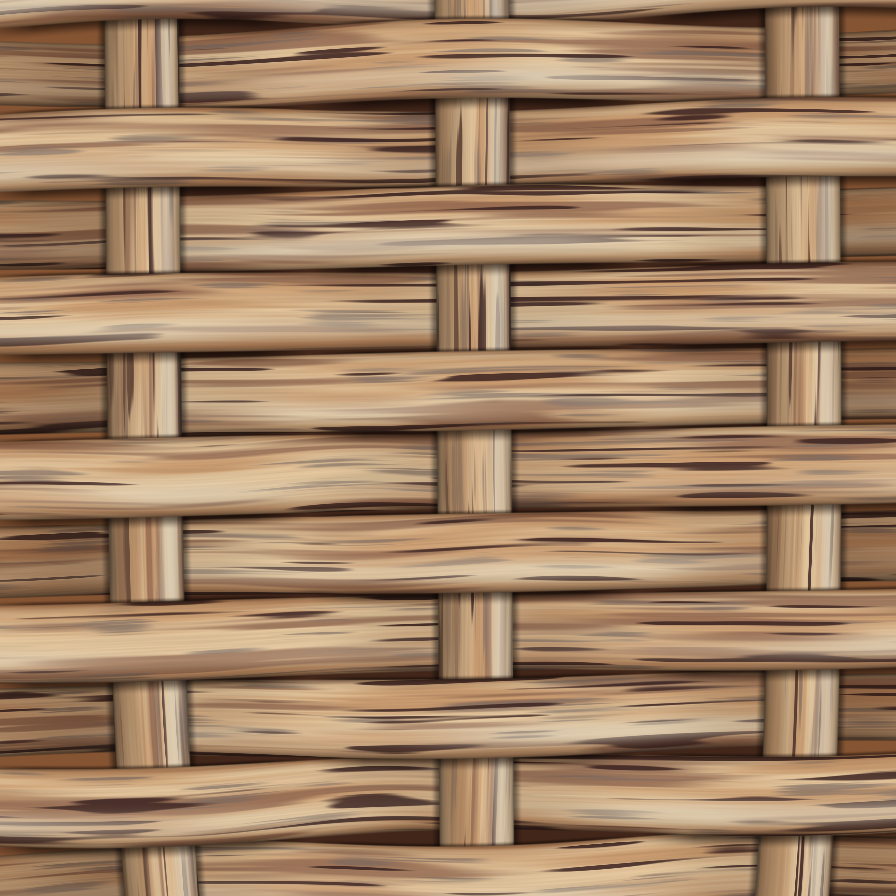
Write a Shadertoy shader that draws this texture.

```glsl
// Woven cane: streaked horizontal weavers passing over and under three upright stakes
const float PI = 3.14159265;
const float PITCH = 1.0 / 11.0;      // spacing of weaver rows
const float FIRST_ROW = 0.072;       // depth of row 0 below the top edge
const float STAKE_X = 0.161;         // first stake
const float STAKE_GAP = 0.3685;
const float STAKE_HALF = 0.0415;

const vec3 CREAM = vec3(0.83, 0.72, 0.57);
const vec3 TAN = vec3(0.74, 0.57, 0.41);
const vec3 BROWN = vec3(0.50, 0.34, 0.26);
const vec3 INK = vec3(0.22, 0.13, 0.12);
const vec3 SMOKE = vec3(0.45, 0.39, 0.36);
const vec3 SHEEN = vec3(0.83, 0.79, 0.71);
const vec3 GAP = vec3(0.26, 0.15, 0.10);
const vec3 BACKING = vec3(0.52, 0.33, 0.20);
const vec3 SHADE_TINT = vec3(1.05, 0.96, 0.90);

float hash(vec2 p) {
    vec3 q = fract(vec3(p.xyx) * 0.1031);
    q += dot(q, q.yzx + 33.33);
    return fract((q.x + q.y) * q.z);
}

float noise(vec2 p) {
    vec2 i = floor(p), f = fract(p);
    f = f * f * (3.0 - 2.0 * f);
    return mix(mix(hash(i), hash(i + vec2(1, 0)), f.x),
               mix(hash(i + vec2(0, 1)), hash(i + vec2(1, 1)), f.x), f.y);
}

// Cane surface: p.x runs along the fibre, p.y across it from -1 to 1
vec3 cane(vec2 p, float seed) {
    p.y += 0.25 * (noise(vec2(p.x * 5.0, seed * 7.3)) - 0.5);
    vec2 q = p + seed * vec2(3.17, 11.7) + 40.0;
    float tone = noise(q * vec2(5.0, 2.3));
    float grain = noise(q * vec2(7.0, 13.0));
    float fine = noise(q * vec2(12.0, 30.0));
    float stain = 0.65 * noise(q * vec2(4.5, 4.1) + 9.0) + 0.35 * grain;
    float mark = 0.72 * noise(q * vec2(7.0, 7.3) + 23.0) + 0.28 * grain;
    float haze = 0.75 * noise(q * vec2(9.0, 6.0) + 51.0) + 0.25 * fine;
    vec3 col = mix(TAN, CREAM, smoothstep(0.15, 0.7, tone * 0.7 + grain * 0.3));
    col *= 0.97 + 0.08 * fine;
    col = mix(col, BROWN, 0.7 * smoothstep(0.50, 0.74, stain));
    col = mix(col, SMOKE, 0.65 * smoothstep(0.64, 0.84, haze));
    return mix(col, INK, 0.85 * smoothstep(0.68, 0.78, mark));
}

// 1 beyond the outer stakes on the rows that pass behind them
float outerPart(float x, float row) {
    float phase = (x - STAKE_X) / STAKE_GAP;
    return mod(row + 1.0, 2.0) * (1.0 - step(0.0, phase) * step(phase, 2.0));
}

// Weaver geometry: x = offset from its axis, y = half height, z = crest (+1 front, -1 behind)
vec3 weaverShape(vec2 uv, float row) {
    float parity = 1.0 - 2.0 * mod(row, 2.0);
    float crest = -parity * cos(PI * (uv.x - STAKE_X) / STAKE_GAP);
    float axis = 1.0 - FIRST_ROW - row * PITCH;
    float spread = 2.0 * axis - 1.0;
    axis += 0.018 * (uv.x - 0.5) + 0.009 * spread * abs(spread) * crest;
    axis += 0.003 * (noise(vec2(uv.x * 3.0, row * 5.7 + 20.0)) - 0.5);
    float slim = outerPart(uv.x, row) * (0.03 + 0.07 * spread * spread);
    return vec3(uv.y - axis, PITCH * (0.476 + 0.012 * crest - slim), crest);
}

vec3 weaverColor(vec2 uv, float row, vec3 shape) {
    float v = shape.x / shape.y;
    vec3 col = cane(vec2(uv.x, v), row + 2.0);
    float glint = exp(-pow((v + 0.45) / 0.3, 2.0)) * noise(vec2(uv.x * 5.0, row * 3.1 + 9.0));
    col = mix(col, SHEEN, 0.7 * glint);
    float light = mix(0.80, 1.04, smoothstep(-1.0, -0.5, v)) * (1.0 - 0.45 * pow(abs(v), 10.0));
    float behind = smoothstep(0.0, -1.0, shape.z);
    light *= (1.0 - 0.10 * behind) * (1.0 - 0.24 * outerPart(uv.x, row));
    return col * light * mix(SHADE_TINT, vec3(1), smoothstep(0.75, 1.0, light));
}

// Stake colour with u across from -1 to 1; each visible piece has its own grain
vec3 stakeColor(float u, float y, float row, float index) {
    vec3 col = cane(vec2(y * 0.8, u * 1.2), row * 3.0 + index * 13.0 + 60.0);
    col = mix(col, TAN * 0.88, 0.6 * smoothstep(0.1, -0.8, u));
    col = mix(col, SHEEN, 0.7 * exp(-pow((u - 0.65) / 0.26, 2.0)));
    return col * (1.0 - 0.5 * pow(abs(u), 9.0)) * mix(0.88, 1.04, smoothstep(-1.0, 0.2, u));
}

void mainImage(out vec4 fragColor, in vec2 fragCoord) {
    vec2 uv = fragCoord / iResolution.xy;
    float aa = 1.0 / iResolution.y;
    float depth = 1.0 - uv.y;
    float nearRow = floor((depth - FIRST_ROW) / PITCH + 0.5);

    // Weavers, split into those behind and those in front of the nearest stake
    float phase = (uv.x - STAKE_X) / STAKE_GAP;
    float outside = 1.0 - step(0.0, phase) * step(phase, 2.0);
    vec3 col = mix(GAP, BACKING, outside);
    vec4 front = vec4(0);
    float shadow = 1.0, behindRow = nearRow;
    for (int k = -1; k <= 1; k++) {
        float row = nearRow + float(k);
        vec3 shape = weaverShape(uv, row);
        float edge = abs(shape.x) - shape.y;
        float cover = smoothstep(aa, -aa, edge);
        vec3 strand = weaverColor(uv, row, shape);
        if (shape.z < 0.0) {
            col = mix(col, strand, cover);
            if (abs(shape.x) < PITCH * 0.75) behindRow = row;
        } else {
            front = mix(front, vec4(strand, 1.0), cover);
            float reach = shape.x < 0.0 ? 0.015 : 0.005;
            float shade = mix(0.42, 1.0, smoothstep(-0.001, reach, edge));
            shadow *= mix(1.0, shade, clamp(shape.z * 2.0, 0.0, 1.0));
        }
    }

    // Stakes, leaning inward slightly near the bottom
    float index = clamp(floor(phase + 0.5), 0.0, 2.0);
    float stakeX = STAKE_X + index * STAKE_GAP + 0.006 * (depth - 0.5) + 0.017 * (1.0 - index) * pow(depth, 5.0);
    float side = uv.x - stakeX;
    float stakeEdge = abs(side) - STAKE_HALF;
    col *= mix(0.55, 1.0, smoothstep(0.0, 0.010, stakeEdge));
    col = mix(col, stakeColor(side / STAKE_HALF, uv.y, behindRow, index), smoothstep(aa, -aa, stakeEdge));

    col = col * mix(SHADE_TINT, vec3(1), shadow) * shadow * (1.0 - front.a) + front.rgb;
    fragColor = vec4(col, 1.0);
}
```
